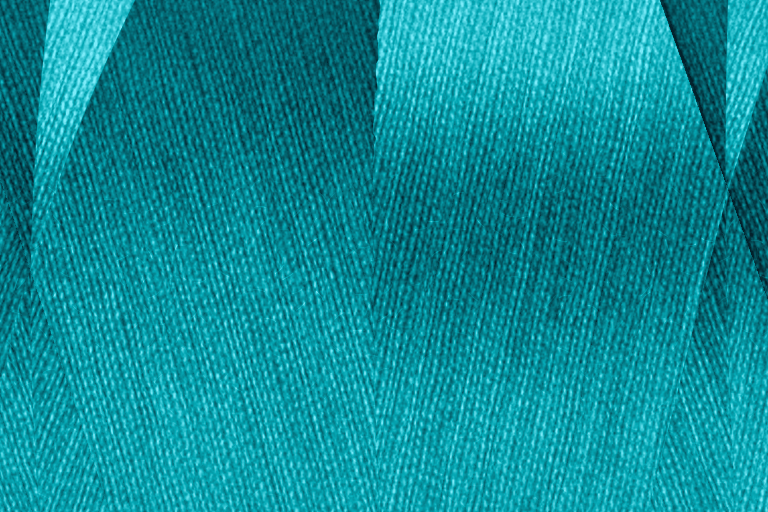
A WebGL 2 fragment shader for this texture:

```glsl
#version 300 es
precision highp float;
// Teal sewing thread cross-wound on a spool: leaning panels, seams and a soft sheen.
uniform vec2 u_resolution;
out vec4 fragColor;

const float ASPECT = 1.5;          // width of the layout, its height being 1
const float PITCH = 0.0138;        // distance between threads
const float PLY = 0.019;           // length of one twist along a thread
const float THREAD_DEPTH = 0.145;  // contrast of the gaps
const float TWIST_DEPTH = 0.085;   // contrast of the plies
const float GRAIN_DEPTH = 0.20;    // contrast of the fine fibres
const float FUZZ_DEPTH = 0.13;     // contrast of the lint
const float HAIR_CELL = 0.035;     // spacing of stray hairs
const float HAIR_LIGHT = 0.12;
const float LEAN_LEFT = 0.27;      // sideways drift per unit of descent
const float LEAN_RIGHT = -0.21;
const float LEAN_STRIP = 0.34;
const float LEAN_WEDGE = -0.36;
const float TAU = 6.2831853;

float hash(vec2 p) {
  vec3 q = fract(vec3(p.xyx) * vec3(0.1031, 0.1030, 0.0973));
  q += dot(q, q.yzx + 33.33);
  return fract((q.x + q.y) * q.z);
}

float noise(vec2 p) {
  vec2 i = floor(p), f = fract(p);
  f = f * f * (3.0 - 2.0 * f);
  return mix(mix(hash(i), hash(i + vec2(1, 0)), f.x),
             mix(hash(i + vec2(0, 1)), hash(i + vec2(1, 1)), f.x), f.y);
}

// Relief of parallel twisted threads, centred on zero; s is (x, descent).
float threads(vec2 s, float lean) {
  float across = (s.x - lean * s.y) / PITCH + 400.0;
  across += 0.5 * (noise(vec2(across * 0.5, s.y * 11.0)) - 0.5);
  float id = floor(across), f = across - id;
  float rnd = hash(vec2(id, 17.0));
  float body = -cos(TAU * f);
  float wobble = noise(vec2(id * 3.7, s.y * 24.0));
  float ply = cos(TAU * (s.y / PLY + sign(lean) * f * 0.9 + rnd + 0.8 * wobble));
  float focus = mix(0.6, 1.0, smoothstep(0.0, 0.3, s.y)) * mix(1.0, 0.82, smoothstep(0.6, 1.0, s.y));
  float streak = noise(vec2(across * 0.8, s.y * 6.0)) - 0.5;
  float gap = pow(1.0 - abs(2.0 * f - 1.0), 0.6) - 0.62;
  float relief = THREAD_DEPTH * (0.55 * body + 0.7 * gap) * (0.65 + 0.7 * rnd);
  relief += TWIST_DEPTH * ply * (0.6 + 0.4 * body);
  relief += GRAIN_DEPTH * (noise(vec2(across * 3.5, s.y * 150.0)) - 0.5);
  return focus * relief + 0.08 * streak;
}

// Short curved stray fibres scattered over a jittered grid.
float hairs(vec2 s) {
  float light = 0.0;
  vec2 cell = floor(s / HAIR_CELL);
  for (int j = -1; j <= 1; j++)
    for (int i = -1; i <= 1; i++) {
      vec2 c = cell + vec2(i, j) + 50.0;
      float a = hash(c) * TAU;
      vec2 root = (c - 50.0 + vec2(hash(c + 7.3), hash(c + 19.1))) * HAIR_CELL;
      vec2 q = mat2(cos(a), -sin(a), sin(a), cos(a)) * (s - root);
      q.y += 40.0 * q.x * q.x * (hash(c + 31.7) - 0.5);
      float d = length(vec2(max(abs(q.x) - 0.011, 0.0), q.y));
      light += (1.0 - smoothstep(0.0002, 0.0019, d)) * hash(c + 3.9);
    }
  return light;
}

// 1 where x lies right of the edge, with a smoothed border.
float rightOf(float x, float edge) {
  float w = max(0.0015, 0.8 / u_resolution.y);
  return smoothstep(-w, w, x - edge);
}

// Narrow shade beside a thread edge, on its positive side.
float contact(float d, float width) {
  return step(0.0, d) * exp(-max(d, 0.0) / width);
}

// Soft line of given half width.
float ridge(float d, float width) {
  return exp(-d * d / (width * width));
}

// Green value to dyed colour: only the sheen gains red.
vec3 dye(float tone) {
  return vec3(0.008 + 0.02 * tone + 1.8 * max(tone - 0.665, 0.0), tone, tone * 1.02 + 0.037);
}

void main() {
  vec2 s = gl_FragCoord.xy / u_resolution * vec2(ASPECT, 1.0);
  s.y = 1.0 - s.y;                 // measure downward from the top
  float x = s.x, d = s.y;

  // Panel borders
  float seam = 0.742 - 0.055 * d + 0.055 * d * d + 0.006 * (noise(vec2(d * 70.0, 3.0)) - 0.5);
  float seamL = 0.098 - 0.13 * d + 0.11 * d * d;
  float seamR = 1.422 - 0.03 * d + 0.045 * d * d;
  float wedgeL = 0.264 - 0.49 * d + 0.19 * d * d;
  float lineL = 0.059 + 0.33 * (d - 0.527);
  float stripR = 1.422 + 0.36 * (d - 0.37);
  float lineR = 1.422 - 0.25 * (d - 0.37);
  float wedgeR = 1.422 - 0.32 * (d - 0.37);
  float edgeL = max(wedgeL, lineL), edgeR = min(stripR, lineR);

  // Sheen of each panel from top to bottom
  float base = smoothstep(0.46, 0.86, d);
  float toneA = mix(0.42, 0.635, smoothstep(0.1, 0.9, d));
  toneA -= 0.05 * smoothstep(0.4, 0.72, x) * (1.0 - smoothstep(0.1, 0.5, d));
  toneA += 0.05 * ridge(x - 0.4, 0.16) * ridge(d - 0.48, 0.16);
  float toneB = mix(mix(0.75, 0.43, smoothstep(0.06, 0.42, d)), 0.635, base);
  float toneW = mix(mix(0.77, 0.50, smoothstep(0.12, 0.52, d)), 0.62, base);
  float toneDark = mix(0.40 - 0.05 * smoothstep(0.1, 0.4, d), 0.62, smoothstep(0.45, 0.85, d));

  // Layers: two broad panels, then the narrow crossings at both sides
  float lean = threads(s, LEAN_LEFT), back = threads(s, LEAN_RIGHT);
  float strip = threads(s, LEAN_STRIP), wedge = threads(s, LEAN_WEDGE);
  float tone = mix(toneA + lean, toneB + back, rightOf(x, seam));

  float under = mix(toneDark + strip, toneW - 0.06 + wedge,
                    (1.0 - rightOf(x, wedgeL)) * (1.0 - rightOf(x, lineL)));
  float left = mix(under, toneW + wedge, rightOf(x, seamL));
  tone = mix(left, tone, rightOf(x, edgeL));

  float outer = mix(toneW - 0.05 + wedge, toneDark + strip, rightOf(x, wedgeR));
  outer = mix(outer, toneDark + 0.06 + back, (1.0 - rightOf(x, stripR)) * rightOf(x, wedgeR));
  float right = mix(toneDark + strip, outer, rightOf(x, seamR));
  tone = mix(tone, right, rightOf(x, edgeR));

  // Shadows along overlapping threads, fading into the lit base
  float fade = 1.0 - 0.65 * base;
  tone -= 0.17 * fade * contact(lineL - x, 0.008);
  tone -= 0.20 * fade * contact(x - stripR, 0.010) * step(d, 0.72);
  tone -= 0.08 * fade * contact(x - edgeR, 0.012);
  tone -= 0.07 * contact(seam - x, 0.009) * (1.0 - base);
  tone += 0.13 * ridge(x - wedgeR, 0.006) * smoothstep(0.12, 0.3, d) * (1.0 - base);
  tone += 0.10 * ridge(x - wedgeL, 0.006) * smoothstep(0.2, 0.45, d) * (1.0 - base);

  // Fuzz and stray fibres
  tone += FUZZ_DEPTH * (noise(s * 260.0) - 0.5);
  tone += HAIR_LIGHT * hairs(s) * smoothstep(0.2, 0.45, d) * (1.0 - 0.6 * base);
  fragColor = vec4(clamp(dye(clamp(tone, 0.13, 0.92)), 0.0, 1.0), 1.0);
}
```
